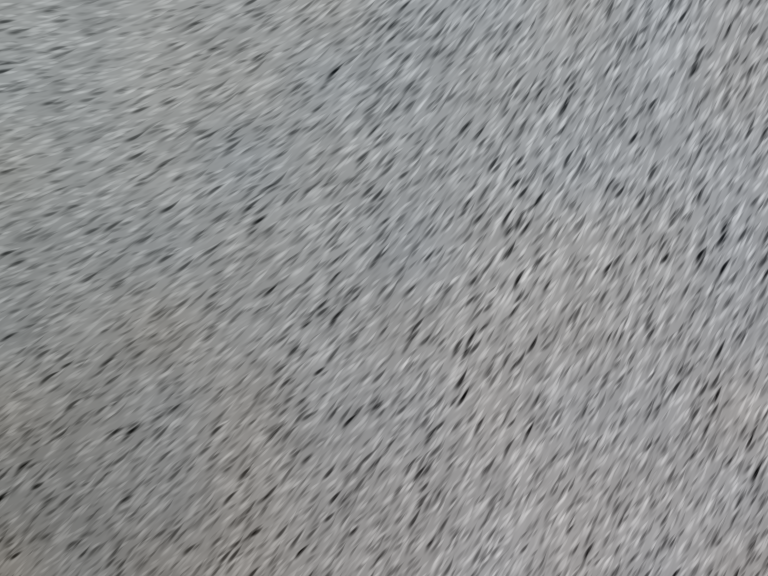
This texture is drawn by a WebGL 2 fragment shader. Its source:

```glsl
#version 300 es
precision highp float;
// Short grey animal fur: hairs are crisp dashes scattered in jittered cells,
// each turned along a smooth lie of the coat. Two fine layers mix light and
// dark hairs, a sparser one adds dark tips, over a slowly varying grey.

#define HAIR_CELL 0.018
#define HAIR_SIZE vec2(0.0165, 0.0027)
#define HAIR_CONTRAST 0.165
#define TIP_CELL 0.021
#define TIP_SIZE vec2(0.0170, 0.0029)
#define TIP_CONTRAST 0.36
#define ANGLE_JITTER 0.30
#define HIGHLIGHT_SOFTNESS 0.45
#define MOTTLE 0.060
#define TINT 0.014

uniform vec2 u_resolution;
out vec4 fragColor;

float hash(vec2 p) {
  return fract(sin(dot(p, vec2(127.1, 311.7))) * 43758.5453);
}

float noise(vec2 p) {
  vec2 cell = floor(p), f = fract(p);
  f = f * f * (3.0 - 2.0 * f);
  float low = mix(hash(cell), hash(cell + vec2(1, 0)), f.x);
  float high = mix(hash(cell + vec2(0, 1)), hash(cell + vec2(1, 1)), f.x);
  return mix(low, high, f.y);
}

// Lie of the coat: nearly flat at upper left, steep toward the right.
float coatAngle(vec2 p) {
  float left = mix(42.0, 5.0, clamp(p.y, 0.0, 1.0));
  return radians(mix(left, 59.0, smoothstep(-0.1, 1.2, p.x)));
}

// Sums tapered dashes: x holds signed light and dark hairs, y rare strong ones.
vec2 hairs(vec2 p, float cellSize, vec2 size, float seed) {
  vec2 home = floor(p / cellSize), sum = vec2(0.0);
  size.y = max(size.y, 0.6 / u_resolution.y);
  for (int j = -2; j <= 2; j++) {
    for (int i = -2; i <= 2; i++) {
      vec2 cell = home + vec2(i, j);
      vec2 key = cell + seed;
      vec2 jitter = vec2(hash(key), hash(key + 57.3));
      vec2 root = (cell + jitter) * cellSize;
      float strength = hash(key + 113.9);
      float shape = hash(key + 171.2);
      float angle = coatAngle(root) + (shape - 0.5) * ANGLE_JITTER;
      vec2 along = vec2(cos(angle), sin(angle));
      vec2 d = p - root;
      vec2 q = vec2(dot(d, along), dot(d, vec2(-along.y, along.x)));
      // A slight bow and a thinner far end.
      q.y += (jitter.x - 0.5) * q.x * q.x * 12.0;
      float taper = clamp(1.0 - 0.35 * q.x / size.x, 0.55, 1.4);
      q /= size * vec2(mix(0.65, 1.2, shape), taper);
      // The cubic falloff keeps the edge firm but smooth.
      float r = length(q);
      float dash = exp(-r * r * r);
      sum += dash * vec2(2.0 * strength - 1.0, pow(strength, 5.0));
    }
  }
  return sum;
}

// Broad light across the coat, cooler above and browner at lower left.
vec3 coatColor(vec2 uv) {
  vec3 lower = mix(vec3(0.478, 0.472, 0.457), vec3(0.612, 0.607, 0.610),
                   smoothstep(-0.1, 0.75, uv.x));
  vec3 upper = mix(vec3(0.580, 0.596, 0.596), vec3(0.606, 0.614, 0.624), uv.x);
  return mix(lower, upper, smoothstep(0.0, 0.9, uv.y));
}

void main() {
  vec2 uv = gl_FragCoord.xy / u_resolution;
  vec2 p = gl_FragCoord.xy / u_resolution.y;

  // Two fine layers, the second smaller, and one layer of dark tips.
  float fine = hairs(p, HAIR_CELL, HAIR_SIZE, 3.7).x
    + hairs(p + 0.0071, 0.75 * HAIR_CELL, 0.75 * HAIR_SIZE, 41.3).x;
  float tips = hairs(p, TIP_CELL, TIP_SIZE, 83.1).y;
  fine /= 1.0 + HIGHLIGHT_SOFTNESS * max(fine, 0.0);

  // Contrast grows to the right; dark tips gather in loose groups.
  float contrast = mix(0.75, 1.1, smoothstep(0.1, 0.8, uv.x));
  float groups = mix(0.4, 1.5, noise(p * 9.0 + 5.0));
  float mottle = 0.6 * noise(p * 13.0 + 21.0) + 0.4 * noise(p * 34.0) - 0.5;
  float warmth = noise(p * 7.0 + 37.0) - 0.5;

  vec3 color = coatColor(uv);
  color += contrast * (HAIR_CONTRAST * fine - TIP_CONTRAST * groups * tips);
  color += MOTTLE * mottle + TINT * warmth * vec3(1.0, 0.1, -0.9);
  fragColor = vec4(clamp(color, 0.0, 1.0), 1.0);
}
```
